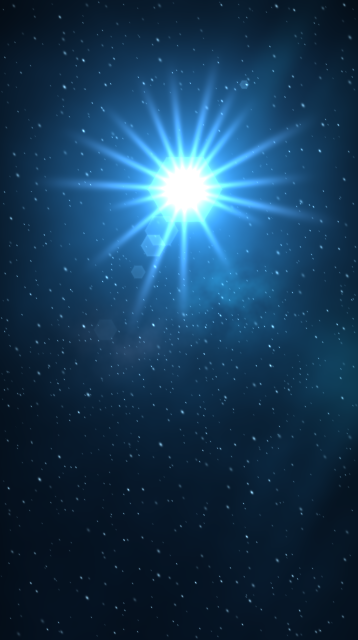
Reproduce this background procedurally as a Shadertoy shader.

```glsl
// Radiant blue star with long light beams and lens ghosts over a dark starry nebula.
#define SUN vec2(0.289, 0.704)
#define GHOST_AXIS vec2(-0.073, -0.129)
#define NAVY vec3(0.018, 0.066, 0.122)
#define HALO vec3(0.35, 0.90, 1.36)
#define BEAM vec3(0.36, 0.53, 0.76)
#define TEAL vec3(0.03, 0.16, 0.19)
#define HALO_FALLOFF 0.108
#define CORE_RADIUS 0.037
#define BEAM_SPREAD 0.036

const int BEAMS = 17;
const int GHOSTS = 6;

// Beam directions in degrees, and their reach in canvas heights
const float beamAngle[BEAMS] = float[](5.6, 28.6, 52.0, 63.6, 76.5, 96.4, 112.0, 134.0,
    154.0, 177.0, 194.0, 219.0, 248.5, 269.0, 299.0, 336.0, 347.7);
const float beamReach[BEAMS] = float[](0.22, 0.26, 0.19, 0.21, 0.24, 0.22, 0.21, 0.20,
    0.23, 0.26, 0.14, 0.22, 0.27, 0.24, 0.17, 0.15, 0.27);

// Lens ghosts: position along the axis, radius, strength
const vec3 ghosts[GHOSTS] = vec3[](vec3(0.0, 0.058, 0.13), vec3(0.5, 0.026, 0.11),
    vec3(0.68, 0.019, 0.15), vec3(1.0, 0.011, 0.10), vec3(1.7, 0.018, 0.035),
    vec3(-1.27, 0.007, 0.16));

vec2 hash2(vec2 p) {
    vec3 q = fract(p.xyx * vec3(0.1031, 0.1030, 0.0973));
    q += dot(q, q.yzx + 33.33);
    return fract((q.xx + q.yz) * q.zy);
}

float corner(vec2 cell, vec2 offset) {
    float a = 6.2832 * hash2(cell).x;
    return dot(vec2(cos(a), sin(a)), offset);
}

float gradientNoise(vec2 p) {
    vec2 i = floor(p), f = fract(p), e = vec2(0, 1);
    vec2 u = f * f * f * (f * (f * 6.0 - 15.0) + 10.0);
    return mix(mix(corner(i, f), corner(i + e.yx, f - e.yx), u.x),
               mix(corner(i + e.xy, f - e.xy), corner(i + 1.0, f - 1.0), u.x), u.y);
}

float fbm(vec2 p) {
    float sum = 0.0, amp = 0.6;
    for (int i = 0; i < 4; i++) {
        sum += amp * gradientNoise(p);
        p = mat2(1.6, 1.2, -1.2, 1.6) * p + 7.3;
        amp *= 0.5;
    }
    return sum;
}

float blob(vec2 p, vec2 centre, vec2 size) {
    vec2 q = (p - centre) / size;
    return exp(-dot(q, q));
}

float hexagon(vec2 p, float r) {
    p = abs(p);
    return max(0.866 * p.x + 0.5 * p.y, p.y) - 0.866 * r;
}

// One jittered star per occupied cell, slightly stretched along a diagonal
float starLayer(vec2 p, float cells, float density, float radius) {
    vec2 cell = floor(p * cells);
    vec2 rnd = hash2(cell + cells), pos = hash2(cell + 3.0 * cells + 17.0);
    vec2 q = (fract(p * cells) - 0.2 - 0.6 * pos) / cells;
    q = vec2(0.8 * q.x + 0.6 * q.y, 0.8 * q.y - 0.6 * q.x) / vec2(0.8, 1.25);
    float r = max(radius * (0.6 + 0.6 * pos.x), 0.7 / iResolution.y);
    return step(rnd.x, density) * (0.25 + 0.75 * rnd.y * rnd.y) * exp(-dot(q, q) / (r * r));
}

vec3 nebula(vec2 p) {
    float cloud = fbm(p * 7.0), fine = fbm(p * 19.0 + 5.0);
    float streak = gradientNoise(mat2(0.88, 0.47, -0.47, 0.88) * p * vec2(18.0, 2.5));
    vec3 c = NAVY;
    c += vec3(0.022, 0.10, 0.145) * blob(p, vec2(0.29, 0.62), vec2(0.27, 0.28)) * (1.0 + 0.5 * cloud);
    c += TEAL * blob(p, vec2(0.57, 0.42), vec2(0.085, 0.10));
    c += TEAL * blob(p, vec2(0.36, 0.54), vec2(0.07, 0.06)) * max(0.0, 0.5 + 1.6 * fine);
    c += vec3(0.07, 0.06, 0.07) * blob(p, vec2(0.20, 0.47), vec2(0.09, 0.055)) * max(0.0, 0.8 + 1.5 * fine);
    c += vec3(0.012, 0.045, 0.065) * blob(p, vec2(0.48, 0.28), vec2(0.14, 0.26)) * (1.0 + streak);
    c += TEAL * 0.5 * blob(p, vec2(0.46, 0.88), vec2(0.10, 0.14)) * max(0.0, 0.4 + streak);
    return c * (1.0 + 0.25 * cloud);
}

float beams(vec2 q) {
    float sum = 0.0;
    for (int i = 0; i < BEAMS; i++) {
        float a = radians(beamAngle[i]);
        vec2 dir = vec2(cos(a), sin(a));
        float along = dot(q, dir), across = dir.x * q.y - dir.y * q.x;
        float w = 0.002 + BEAM_SPREAD * max(along, 0.0);
        float fade = 1.0 - smoothstep(0.15, 1.0, along / beamReach[i]);
        sum += smoothstep(0.0, 0.025, along) * fade * exp(-across * across / (w * w));
    }
    return sum;
}

void mainImage(out vec4 fragColor, in vec2 fragCoord) {
    vec2 p = fragCoord / iResolution.y, q = p - SUN;
    float d = length(q), px = 1.0 / iResolution.y;

    // Sky and star dust, denser below the light
    vec3 col = nebula(p);
    float dust = blob(p, vec2(0.28, 0.46), vec2(0.25, 0.15));
    float stars = starLayer(p, 27.0, 0.55, 0.0021) + 0.7 * starLayer(p, 48.0, 0.35, 0.0015)
                + 0.55 * starLayer(p, 95.0, 0.07 + 0.33 * dust, 0.0011);
    col += vec3(0.60, 0.78, 0.85) * stars * smoothstep(0.04, 0.2, d);

    // Halo, beams and white core
    col += HALO * exp(-d / HALO_FALLOFF) + BEAM * 0.62 * beams(q);
    col += 1.1 * exp(-d * d / (CORE_RADIUS * CORE_RADIUS));

    // Hexagonal lens ghosts with brighter rims
    for (int i = 0; i < GHOSTS; i++) {
        vec3 g = ghosts[i];
        float h = hexagon(q - g.x * GHOST_AXIS, g.y);
        float rim = exp(-abs(h) / (0.001 + 0.04 * g.y));
        col += vec3(0.6, 0.85, 1.0) * g.z * (smoothstep(px, -px, h) + 0.4 * rim);
    }

    // Darkened side and top edges
    float side = abs(p.x * iResolution.y / iResolution.x - 0.5) * 2.0;
    col *= 1.0 - 0.22 * pow(side, 4.0) - 0.25 * smoothstep(0.88, 1.0, p.y);
    fragColor = vec4(clamp(col, 0.0, 1.0), 1.0);
}
```
